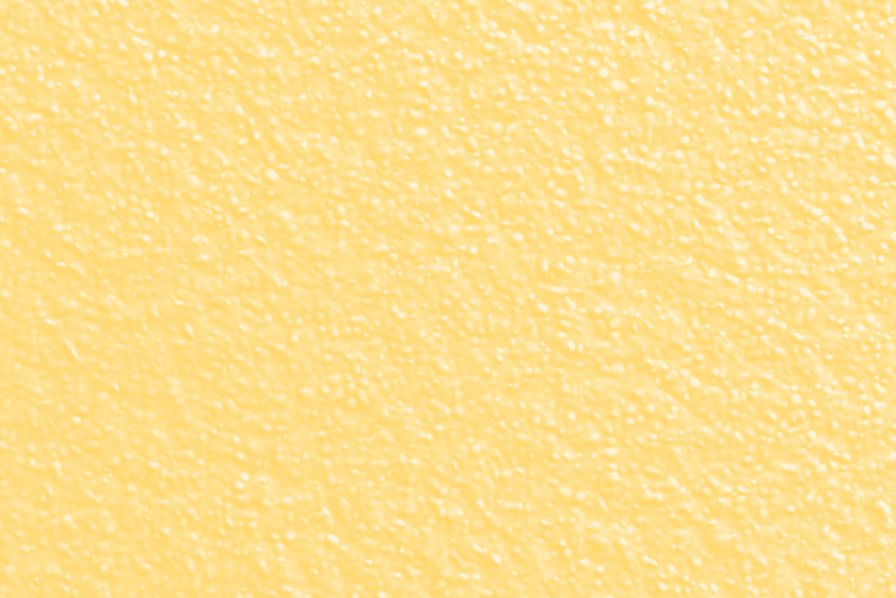
Reproduce this texture procedurally as a WebGL 1 fragment shader.

```glsl
precision highp float;
uniform vec2 u_resolution;

vec3 hash(vec2 p) {
  vec3 q = fract(p.xyx * vec3(0.1031, 0.1030, 0.0973));
  q += dot(q, q.yxz + 33.33);
  return fract((q.xxy + q.yzz) * q.zyx);
}

float noise(vec2 p) {
  vec2 cell = floor(p), f = fract(p);
  f = f * f * (3.0 - 2.0 * f);
  float low = mix(hash(cell).x, hash(cell + vec2(1.0, 0.0)).x, f.x);
  float high = mix(hash(cell + vec2(0.0, 1.0)).x, hash(cell + 1.0).x, f.x);
  return mix(low, high, f.y);
}

vec2 turn(vec2 p, float angle) {
  float c = cos(angle), s = sin(angle);
  return vec2(c * p.x - s * p.y, s * p.x + c * p.y);
}

// Rounded droplets of random size and height, one per cell
float droplets(vec2 p) {
  vec2 cell = floor(p);
  float height = 0.0;
  for (int y = -1; y <= 1; y++) {
    for (int x = -1; x <= 1; x++) {
      vec2 id = cell + vec2(float(x), float(y));
      vec3 rnd = hash(id + 71.0);
      vec2 offset = p - id - rnd.xy;
      float radius = mix(0.32, 0.75, rnd.z);
      float dome = max(0.0, 1.0 - dot(offset, offset) / (radius * radius));
      height += dome * dome * radius * (0.35 + 1.1 * hash(id + 19.0).y);
    }
  }
  return height;
}

// Paint relief: droplets over a rolling and a fine undulation
float relief(vec2 p) {
  vec2 warp = vec2(noise(p * 44.0 + 50.0), noise(p * 44.0 + 90.0)) - 0.5;
  vec2 q = p + 0.007 * warp;
  float height = 0.9 * droplets(turn(q, 0.5) * 50.0 + 200.0) / 50.0;
  height += 1.0 * noise(turn(q, 1.1) * 34.0 + 130.0) / 34.0;
  height += 0.8 * noise(turn(p, 2.0) * 85.0 + 310.0) / 85.0;
  return height;
}

void main() {
  vec2 uv = gl_FragCoord.xy / u_resolution;
  vec2 p = gl_FragCoord.xy / u_resolution.y;

  // Slope towards a light at the upper right
  vec2 toLight = vec2(0.55, 0.835) * 0.0016;
  float slope = (relief(p - toLight) - relief(p + toLight)) / 0.0032;

  // Crests stand above the mean of their surroundings
  float around = 0.0;
  for (int i = 0; i < 4; i++) {
    around += 0.25 * relief(p + turn(vec2(0.0065, 0.0), 0.4 + 1.5708 * float(i)));
  }
  float crest = (relief(p) - around) * 120.0;

  // Glow and relief both strengthen towards the light
  float glow = dot(uv - 0.5, vec2(0.8, 0.45));
  float patches = noise(turn(p, 0.8) * 5.0 + 20.0) - 0.5;
  float contrast = 1.0 + 0.4 * glow + 0.2 * patches;
  float light = (slope + crest) * contrast + 0.6 * glow + 0.08 * patches;

  // Curved response keeps shadows soft and highlights glossy
  light = max(light, -2.8);
  float tone = clamp(0.36 + 0.19 * light + 0.033 * light * light, 0.0, 1.0);
  vec3 shade = vec3(1.0, 0.832, 0.385);
  vec3 gloss = vec3(0.99, 0.957, 0.85);
  gl_FragColor = vec4(mix(shade, gloss, tone), 1.0);
}
```
